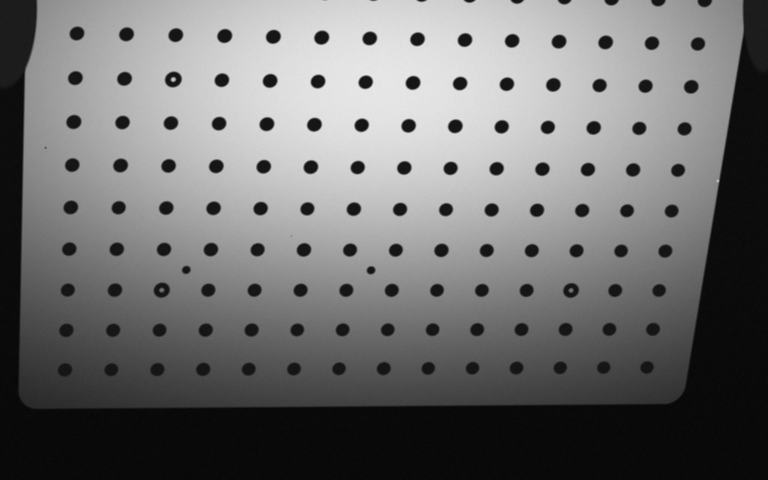
This pattern is drawn by a Shadertoy shader. Its source:

```glsl
// A pale plate with a 14-column grid of dark dots, seen in perspective under a soft lamp.
// A plane projection is inverted to find the nearest grid cell, then its dot is drawn
// in canvas space; the plate is a rounded intersection of half planes.

#define GRID vec2(13.0, 8.0)        // grid steps across and down
#define DOT_RADIUS 0.0156
#define RING_RADIUS 0.0177
#define HOLE_RADIUS 0.0052
#define SMALL_RADIUS 0.0088
#define CORNER 0.038
#define SOFTNESS 0.0032
#define LAMP_POS vec2(0.79, 0.177)
#define LAMP_SIZE vec2(1.104, 0.594)
#define LAMP_LEVEL 0.90
#define INK 0.085
#define GRAIN 0.012

// Projection: position = (origin + axes * uv) / (1 + dot(depth, uv)), y pointing down
const vec2 origin = vec2(0.1604, 0.0698);
const mat2 axes = mat2(1.3530, 0.0256, -0.0154, 0.7554);
const vec2 depth = vec2(0.0407, 0.0706);

float hash(vec2 p) {
    return fract(sin(dot(p, vec2(12.9898, 78.233))) * 43758.5453);
}

vec2 project(vec2 cell) {
    vec2 uv = cell / GRID;
    return (origin + axes * uv) / (1.0 + dot(depth, uv));
}

vec2 unproject(vec2 p) {
    mat2 m = axes - outerProduct(p, depth);
    return inverse(m) * (p - origin) * GRID;
}

// Coverage of a shape with a slightly blurred edge
float cover(float d) {
    float w = max(SOFTNESS, 0.8 / iResolution.y);
    return 1.0 - smoothstep(-w, w, d);
}

// Signed distance to the line from a to b
float halfPlane(vec2 p, vec2 a, vec2 b) {
    vec2 t = normalize(b - a);
    return dot(p - a, vec2(t.y, -t.x));
}

float plateDistance(vec2 p) {
    float left = halfPlane(p, vec2(0.0385, 0.823), vec2(0.0521, 0.1354));
    float right = halfPlane(p, vec2(1.552, 0.052), vec2(1.427, 0.8125));
    float bottom = halfPlane(p, vec2(1.406, 0.8417), vec2(0.0625, 0.852));
    vec2 q = vec2(max(left, right), bottom) + CORNER;
    return length(max(q, 0.0)) + min(max(q.x, q.y), 0.0) - CORNER;
}

float ellipseDistance(vec2 p, vec2 center, vec2 radii) {
    return (length((p - center) / radii) - 1.0) * min(radii.x, radii.y);
}

// Length in the slightly tilted, flattened metric of a dot
float dotLength(vec2 v) {
    vec2 axis = vec2(0.92, -0.39);
    return length(vec2(dot(v, axis), 1.1 * dot(v, vec2(-axis.y, axis.x))));
}

bool isRing(vec2 cell) {
    bool nearLeft = cell.x == 2.0 && (cell.y == 1.0 || cell.y == 6.0);
    return nearLeft || cell == vec2(11.0, 6.0);
}

void mainImage(out vec4 fragColor, in vec2 fragCoord) {
    vec2 p = vec2(fragCoord.x, iResolution.y - fragCoord.y) / iResolution.y;

    // Lamp falloff over the plate
    vec2 fall = (p - LAMP_POS) / LAMP_SIZE;
    float light = LAMP_LEVEL * exp(-dot(fall, fall));
    float plate = light;

    // Nearest grid dot; the row above the first is cut by the canvas
    vec2 cell = clamp(round(unproject(p)), vec2(0.0, -1.0), GRID);
    float scale = 1.0 / (1.0 + dot(depth, cell / GRID));
    float r = dotLength(p - project(cell));
    bool ring = isRing(cell);
    float radius = ring ? RING_RADIUS : DOT_RADIUS * (0.98 + 0.04 * hash(cell));
    plate = mix(plate, INK, cover(r - radius * scale));
    if (ring) plate = mix(plate, light, cover(r - HOLE_RADIUS * scale));

    // Small dots midway between cells
    for (int k = 0; k < 2; k++) {
        vec2 center = project(vec2(2.5 + 4.0 * float(k), 5.5));
        plate = mix(plate, INK, cover(dotLength(p - center) - SMALL_RADIUS));
    }

    // Specks of wear
    plate *= 1.0 - 0.85 * cover(length(p - vec2(0.095, 0.308)) - 0.001);
    plate *= 1.0 - 0.30 * cover(length(p - vec2(0.607, 0.492)) - 0.001);

    // Dark surround, plate and the two grips at the upper corners
    float shade = 0.035 + 0.015 * smoothstep(1.0, 0.2, p.y);
    shade = mix(shade, plate, cover(plateDistance(p)));
    shade += 0.35 * cover(length(p - vec2(1.496, 0.377)) - 0.002);
    float leftGrip = ellipseDistance(p, vec2(0.008, 0.017), vec2(0.069, 0.166));
    float rightGrip = ellipseDistance(p, vec2(1.590, 0.020), vec2(0.042, 0.130));
    shade = mix(shade, 0.11, cover(min(leftGrip, rightGrip)));

    // Fine grain
    shade += GRAIN * (hash(floor(p * 320.0)) - 0.5);
    fragColor = vec4(vec3(shade), 1.0);
}
```
